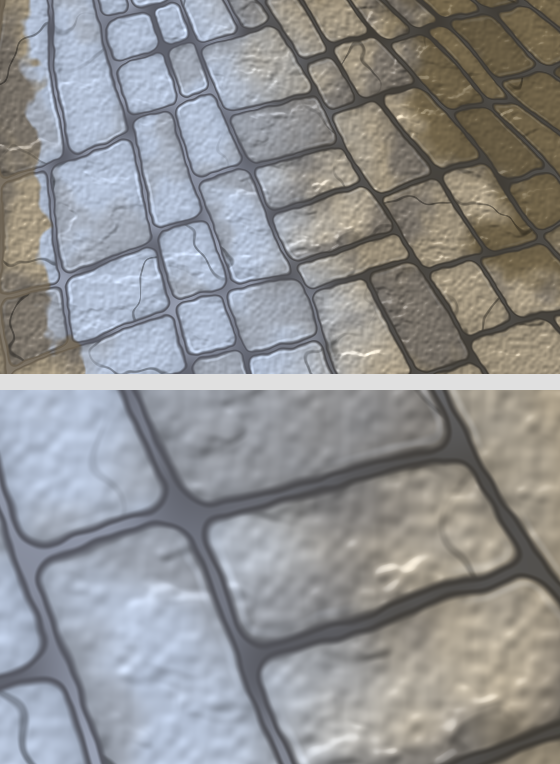
Top, the full canvas; bottom, a detail of the centre.
Give the GLSL for this texture, as a Shadertoy shader.

```glsl
// Wet stamped-concrete paving seen at a slant: irregular slabs with dark joints.
// Jittered columns and rows are split at random in a fanned plane, then lit by
// a rough relief and tinted by sky sheen, dry sand and brown stain.

const vec3 SAND  = vec3(0.66, 0.61, 0.52);
const vec3 BROWN = vec3(0.41, 0.36, 0.26);
const vec3 SLATE = vec3(0.42, 0.40, 0.38);
const vec3 SKY   = vec3(0.71, 0.765, 0.855);
const vec3 JOINT = vec3(0.25, 0.235, 0.21);

float hash21(vec2 p) {
    vec3 q = fract(p.xyx * vec3(0.1031, 0.1030, 0.0973));
    q += dot(q, q.yzx + 33.33);
    return fract((q.x + q.y) * q.z);
}

float noise(vec2 p) {
    vec2 i = floor(p), f = fract(p);
    f = f * f * (3.0 - 2.0 * f);
    vec2 k = vec2(0.0, 1.0);
    return mix(mix(hash21(i), hash21(i + k.yx), f.x),
               mix(hash21(i + k.xy), hash21(i + k.yy), f.x), f.y);
}

float fbm(vec2 p) {
    float sum = 0.0, amp = 0.53;
    for (int i = 0; i < 4; i++) {
        sum += amp * noise(p);
        p = mat2(1.6, 1.2, -1.2, 1.6) * p + 17.3;
        amp *= 0.5;
    }
    return sum;
}

// Interval of a jittered 1D grid: index, lower end, upper end
vec3 jitteredCell(float t, float seed, float jitter) {
    float i = floor(t);
    if (t < i + jitter * hash21(vec2(i, seed))) i -= 1.0;
    float lo = i + jitter * hash21(vec2(i, seed));
    float hi = i + 1.0 + jitter * hash21(vec2(i + 1.0, seed));
    return vec3(i, lo, hi);
}

// Distance from the nearest joint (x) and slab identity (y)
vec2 slabs(vec2 plane, vec2 size, float uScale, float corner) {
    vec3 column = jitteredCell(plane.x / size.x, 3.0, 0.35);
    float shift = hash21(vec2(column.x, 8.0));
    vec3 row = jitteredCell(plane.y / size.y + shift, column.x + 20.0, 0.4);
    vec2 lo = vec2(column.y, row.y - shift) * size;
    vec2 hi = vec2(column.z, row.z - shift) * size;
    float id = hash21(vec2(column.x, row.x) + 5.0);
    for (int i = 0; i < 2; i++) {
        float pick = hash21(vec2(id * 91.0, float(i) + 2.0));
        vec2 cut = mix(lo, hi, mix(0.36, 0.64, hash21(vec2(id * 57.0, 4.0))));
        vec2 extent = hi - lo;
        bool across = extent.y > extent.x * 1.25;
        if (pick < 0.3) across = !across;
        if ((across ? extent.y : extent.x) < 0.23) continue;
        bool upper = across ? plane.y > cut.y : plane.x > cut.x;
        if (across) { if (upper) lo.y = cut.y; else hi.y = cut.y; }
        else        { if (upper) lo.x = cut.x; else hi.x = cut.x; }
        id = fract(id * 7.31 + (upper ? 0.37 : 0.11));
    }
    vec2 edge = min(plane - lo, hi - plane) * vec2(uScale, 0.95);
    float rounded = corner - length(max(corner - edge, 0.0));
    return vec2(min(edge.x, edge.y) < corner ? rounded : min(edge.x, edge.y), id);
}

// Fine pebbled grain with flaked ledges where the slab is rough
float relief(vec2 p, float rough) {
    float ledge = smoothstep(0.43, 0.58, fbm(p * vec2(10.0, 14.0)));
    return 0.24 * noise(p * 95.0) + 0.13 * noise(p * 48.0)
         + mix(0.1, 0.42, rough) * ledge;
}

void mainImage(out vec4 fragColor, in vec2 fragCoord) {
    vec2 p = fragCoord / iResolution.y;
    p.y = 1.0 - p.y;

    // Fanned plane: long joints spread downward, cross joints rise to the right
    vec2 wobble = vec2(noise(p * 5.0), noise(p * 5.0 + 40.0)) - 0.5;
    vec2 w = p + 0.035 * wobble + 0.006 * (noise(p * 28.0) - 0.5);
    float depth = (w.y + 1.18) / 1.68;
    vec2 plane = vec2((w.x + 0.04) / depth, w.y + 0.3 * w.x);
    vec2 slab = slabs(plane, vec2(0.33, 0.45), depth * 0.93, 0.028);
    float d = slab.x + 0.003 * (noise(p * 60.0) - 0.5);
    vec2 local = p + slab.y * 13.0;

    // Surface relief lit from the upper left
    float rough = smoothstep(0.48, 0.68, noise(local * 5.0));
    vec2 toLight = vec2(-0.003, -0.005);
    float slope = relief(local, rough) - relief(local + toLight, rough);

    // Regions: ragged dry edge at left, soft fade of the sky, brown at upper right
    float patches = fbm(p * 6.0 + 3.0) - 0.5;
    float wetEdge = smoothstep(-0.012, 0.012, p.x - 0.04 - 0.13 * p.y + 0.32 * patches);
    float fade = 1.0 - smoothstep(0.46, 0.94, p.x - 0.16 * p.y + 0.25 * patches);
    float sheen = wetEdge * fade;
    float brown = smoothstep(-0.07, 0.09, p.x - 0.97 - 0.55 * p.y + 0.5 * patches
                             + 0.14 * (slab.y - 0.5));
    float stain = smoothstep(0.5, 0.66, fbm(local * 4.5));

    // Slab colour
    vec3 color = SAND * mix(0.88, 1.06, slab.y);
    color = mix(color, SLATE, 0.75 * stain);
    color = mix(color, BROWN * mix(0.92, 1.1, slab.y), 0.92 * brown);
    color = mix(color, SKY, sheen * (0.97 - 0.28 * stain));
    color *= 1.0 + slope * mix(1.35, 0.75, max(sheen, brown));
    color += 0.12 * SKY * smoothstep(0.08, 0.22, slope) * (1.0 - sheen);

    // Thin wandering cracks on some slabs
    float vein = abs(fbm(local * 3.2 + 9.0) - 0.5);
    float crack = (1.0 - smoothstep(0.002, 0.012, vein)) * smoothstep(0.45, 0.7, noise(local * 4.0 + 6.0));
    color *= 1.0 - 0.35 * crack;

    // Joints: shaded shoulder, wet glint, dark groove with a pale thread
    color *= 1.0 - 0.26 * exp(-max(d, 0.0) / 0.014);
    float glint = smoothstep(0.009, 0.013, d) * (1.0 - smoothstep(0.014, 0.02, d));
    color += SKY * glint * smoothstep(0.4, 0.75, noise(p * 14.0)) * mix(0.08, 0.2, sheen);
    vec3 groove = mix(JOINT, vec3(0.34, 0.35, 0.39), sheen);
    groove = mix(vec3(0.42, 0.38, 0.32), groove, wetEdge);
    float thread = (1.0 - smoothstep(0.001, 0.005, d)) * noise(p * 12.0 + 7.0);
    groove += thread * mix(0.12, 0.38, sheen) * SKY;
    color = mix(groove, color, smoothstep(0.005, 0.0115, d));

    fragColor = vec4(clamp(color, 0.0, 1.0), 1.0);
}
```
